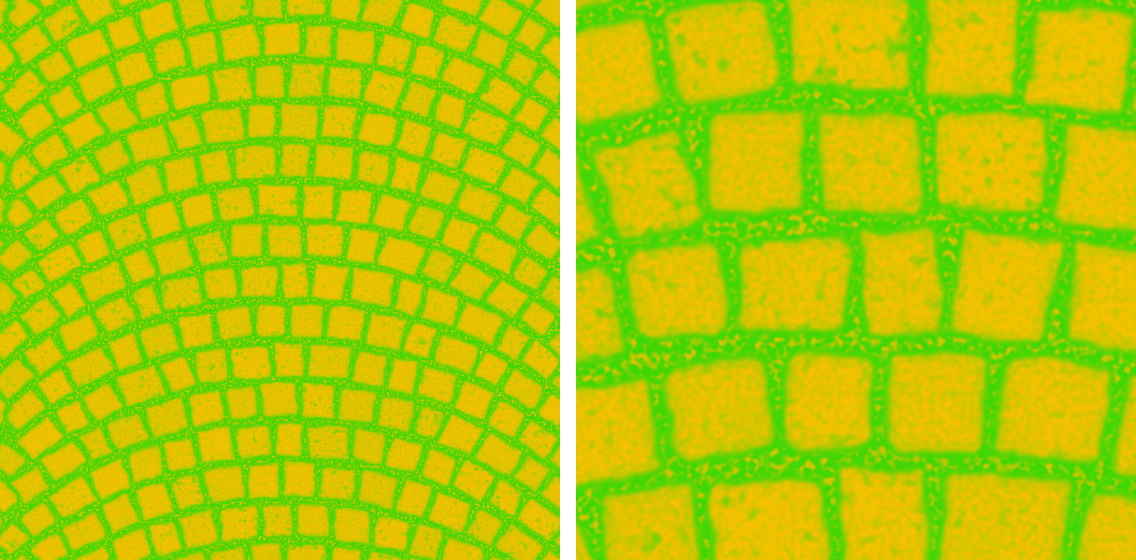
Left, the full canvas; right, a detail of the centre.
This texture is drawn by a Shadertoy shader. Its source:

```glsl
// Arched rows of worn yellow cobblestones with speckled green joints, tiling on both axes.

#define ROWS 14.0
#define COLS 16.0
#define RADIUS 0.78          // radius of each arch
#define APEX 0.515           // horizontal position of the arch tops
#define JOINT 0.0040         // half width of the joints
#define WIDTH_JITTER 0.28    // variation of stone widths, in columns
#define WOBBLE 0.0050        // unevenness of the stone outlines
#define PITTING 0.55         // depth of the worn pits
#define GRAIN 0.30           // strength of the fine grain on the stones
#define JOINT_COLOR vec3(0.23, 0.845, 0.02)
#define STONE_COLOR vec3(0.915, 0.76, 0.0)

// Two random values in 0..1 for a non-negative whole cell
vec2 hash2(vec2 cell) {
    uvec2 v = uvec2(cell) * 1664525u + 1013904223u;
    v.x += v.y * 1664525u;
    v.y += v.x * 1664525u;
    v ^= v >> 16u;
    v.x += v.y * 1664525u;
    v.y += v.x * 1664525u;
    v ^= v >> 16u;
    return vec2(v & 65535u) / 65535.0;
}

float cornerSlope(vec2 cell, vec2 offset, float period) {
    vec2 gradient = hash2(mod(cell, period) + period) * 2.0 - 1.0;
    return dot(gradient, offset);
}

// Gradient noise that wraps over the unit square
float noise(vec2 uv, float period) {
    vec2 p = uv * period, i = floor(p), f = p - i;
    vec2 w = f * f * f * (f * (f * 6.0 - 15.0) + 10.0);
    vec2 e = vec2(1.0, 0.0);
    return mix(mix(cornerSlope(i, f, period),
                   cornerSlope(i + e.xy, f - e.xy, period), w.x),
               mix(cornerSlope(i + e.yx, f - e.yx, period),
                   cornerSlope(i + e.xx, f - e.xx, period), w.x), w.y);
}

vec2 wrapCell(float col, float row) {
    return mod(vec2(col, row), vec2(COLS, ROWS));
}

// Joint position between two stones of a row, in columns
float jointAt(float col, float row) {
    return col + WIDTH_JITTER * (hash2(wrapCell(col, row) + 500.0).x - 0.5);
}

float roundedBox(vec2 p, vec2 halfSize, float radius) {
    vec2 q = abs(p) - halfSize + radius;
    return length(max(q, 0.0)) + min(max(q.x, q.y), 0.0) - radius;
}

// Signed distance to the stones; returns the nearest stone's random values in yz
vec3 stones(vec2 p) {
    float halfAngle = asin(0.5 / RADIUS);
    float x = p.x - APEX, arch = floor(x + 0.5);
    x -= arch;
    float column = (arch + 0.5 * asin(x / RADIUS) / halfAngle) * COLS;
    float rowHere = floor((p.y + RADIUS - sqrt(RADIUS * RADIUS - x * x)) * ROWS + 0.5);
    float nearest = 1.0, second = 1.0;
    vec2 seed = vec2(0.0);
    for (float j = -1.0; j <= 1.0; j++) {
        float row = rowHere + j;
        float shift = hash2(vec2(mod(row, ROWS), 900.0)).x;
        float first = floor(column - shift);
        for (float i = -1.0; i <= 1.0; i++) {
            float col = first + i;
            vec2 cell = wrapCell(col, row);
            vec2 shape = hash2(cell + 100.0) - 0.5;
            vec2 place = hash2(cell + 200.0) - 0.5;
            float left = jointAt(col, row), right = jointAt(col + 1.0, row);

            // Centre and frame of the stone on its arch
            float turn = (0.5 * (left + right) + shift) / COLS;
            float k = floor(turn + 0.5);
            float angle = (turn - k) * 2.0 * halfAngle;
            vec2 centre = vec2(APEX + k + RADIUS * sin(angle),
                               row / ROWS + RADIUS * (cos(angle) - 1.0));
            float tilt = angle + 0.14 * shape.x;
            vec2 d = p - centre - vec2(0.0, 0.005 * place.y);
            vec2 q = vec2(dot(d, vec2(cos(tilt), -sin(tilt))),
                          dot(d, vec2(sin(tilt), cos(tilt))));
            q.x += 0.22 * shape.y * q.y;
            vec2 size = vec2((right - left) * RADIUS * halfAngle / COLS,
                             0.5 * cos(angle) / ROWS) - JOINT;
            size.y -= (0.0015 + 0.003 * place.x) * cos(angle);
            float dist = roundedBox(q, size, 0.007 + 0.008 * place.x);
            if (dist < nearest) {
                second = nearest;
                nearest = dist;
                seed = hash2(cell + 300.0);
            } else {
                second = min(second, dist);
            }
        }
    }
    // Keep a joint where neighbours meet in the valleys
    return vec3(max(nearest, 0.5 * (nearest - second) + 0.6 * JOINT), seed);
}

void mainImage(out vec4 fragColor, in vec2 fragCoord) {
    vec2 uv = fragCoord / iResolution.xy;
    float pixel = 1.0 / iResolution.y;

    // Uneven outlines
    vec2 warp = vec2(noise(uv, 34.0), noise(uv + 0.37, 34.0))
              + 0.5 * vec2(noise(uv, 90.0), noise(uv + 0.61, 90.0));
    vec3 stone = stones(uv + WOBBLE * warp);
    float dist = stone.x;

    // Worn stone faces: tone, rim, blotches, pits and grain
    float grain = noise(uv, 230.0) + 0.6 * noise(uv + 0.27, 311.0);
    float blotch = noise(uv + 0.19, 44.0);
    float pits = smoothstep(0.05, 0.6, noise(uv, 120.0) + 0.5 * blotch);
    float face = 0.99 + 0.10 * (stone.y - 0.5) + GRAIN * grain + 0.12 * blotch;
    face -= 0.20 * smoothstep(-0.011, 0.0, dist);
    face -= PITTING * pits * mix(0.15, 1.0, stone.z);
    face -= 0.35 * stone.z * smoothstep(0.2, 0.55, blotch);

    // Gritty joints, plain beside the stones
    float grit = max(0.12 + grain + 0.6 * noise(uv + 0.43, 140.0), 0.0);
    float joint = 0.05 + 1.5 * grit * smoothstep(-0.001, 0.005, dist);

    float cover = 1.0 - smoothstep(-0.0035 - pixel, 0.001 + pixel, dist);
    float tone = clamp(mix(min(joint, 0.85), face, cover), 0.0, 1.05);
    fragColor = vec4(mix(JOINT_COLOR, STONE_COLOR, tone), 1.0);
}
```
